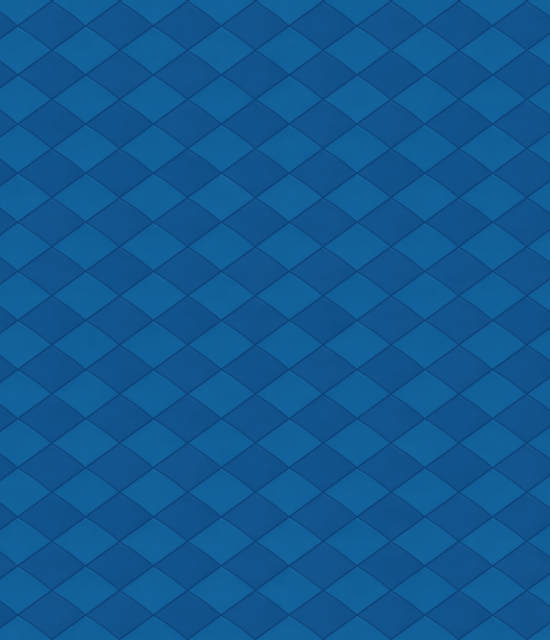
This pattern is drawn by a WebGL 1 fragment shader. Its source:

```glsl
precision highp float;
// Blue harlequin tiling: flat diamonds in alternating light and dark rows.
// Two diagonal coordinates index the tiles; thin seams, slightly bowed
// edges, soft glints and faint gradient noise give a worn enamel look.

uniform vec2 u_resolution;

#define PITCH vec2(0.1060, 0.07672)   // diamond size, in canvas heights
#define ORIGIN vec2(0.0807, 0.0390)   // centre of one dark diamond
#define LIGHT_BLUE vec3(0.070, 0.382, 0.605)
#define DARK_BLUE vec3(0.070, 0.328, 0.550)
#define SEAM_BLUE vec3(0.045, 0.215, 0.430)
#define SEAM_WIDTH 0.0015
#define SHADE_WIDTH 0.0022            // soft shadow beside seams
#define BOW 0.024                     // bulge of the falling edges
#define TONE_VARIATION 0.008
#define WEAR 0.012
#define GLINT 0.035

const float PI = 3.14159265;

float hash(vec2 p) {
  vec3 q = fract(vec3(p.xyx) * 0.1031);
  q += dot(q, q.yzx + 33.33);
  return fract((q.x + q.y) * q.z);
}

vec2 gradientAt(vec2 cell) {
  float angle = 2.0 * PI * hash(cell);
  return vec2(cos(angle), sin(angle));
}

float gradientNoise(vec2 p) {
  vec2 i = floor(p), f = fract(p);
  vec2 u = f * f * f * (f * (f * 6.0 - 15.0) + 10.0);
  vec2 e = vec2(1.0, 0.0);
  float a = dot(gradientAt(i), f);
  float b = dot(gradientAt(i + e.xy), f - e.xy);
  float c = dot(gradientAt(i + e.yx), f - e.yx);
  float d = dot(gradientAt(i + e.xx), f - e.xx);
  return mix(mix(a, b, u.x), mix(c, d, u.x), u.y);
}

// Antialiased coverage of a line of the given width
float lineCoverage(float dist, float width, float pixel) {
  return clamp((0.5 * width - dist) / pixel + 0.5, 0.0, 1.0);
}

void main() {
  float pixel = 1.0 / u_resolution.y;
  vec2 uv = gl_FragCoord.xy * pixel;
  vec2 p = (uv - ORIGIN) / PITCH;

  // Diagonal coordinates: x crosses falling seams, y crosses rising seams
  vec2 diag = vec2(p.x + p.y, p.y - p.x);
  float along = fract(diag.y + 0.5) - 0.5;
  diag.x -= BOW * cos(PI * along);
  vec2 tile = floor(diag + 0.5);
  vec2 local = diag - tile;

  // Signed and absolute distances to the nearest seams, in canvas heights
  float slope = length(1.0 / PITCH);
  vec2 seamDist = (0.5 - abs(local)) / slope;
  float belowFalling = (0.5 - local.x) / slope;

  // Alternate the two blues, blending across the edges
  float parity = mod(tile.x + tile.y, 2.0);
  float nearest = min(seamDist.x, seamDist.y);
  float inside = clamp(nearest / pixel + 0.5, 0.0, 1.0);
  float lightness = mix(1.0 - parity, parity, inside);
  vec3 color = mix(DARK_BLUE, LIGHT_BLUE, lightness);

  // Gentle slope of tone inside each diamond
  vec2 axes = vec2(local.x - local.y, local.x + local.y) * 0.5;
  color -= vec3(0.003, 0.018, 0.018) * mix(axes.x, axes.y, parity);

  // Tone per tile and faint brushed wear
  color += TONE_VARIATION * (hash(tile + 71.0) - 0.5);
  float wear = gradientNoise(uv * vec2(24.0, 38.0) + 9.0)
             + 0.5 * gradientNoise(uv * vec2(85.0, 130.0) + 31.0);
  color += WEAR * wear * vec3(0.4, 1.0, 1.0);

  // Glint under falling seams, strongest toward their upper left end
  float glint = exp(-pow((belowFalling - 0.0028) / 0.0013, 2.0));
  glint *= smoothstep(-0.1, 0.45, local.y);
  color += GLINT * glint * vec3(0.5, 0.8, 0.8);

  // Soft shadow, then the crisp seams; rising seams are the stronger
  vec2 shade = exp(-seamDist / SHADE_WIDTH);
  color = mix(color, SEAM_BLUE, 0.20 * max(0.6 * shade.x, shade.y));
  float falling = lineCoverage(seamDist.x, SEAM_WIDTH, pixel);
  float rising = lineCoverage(seamDist.y, SEAM_WIDTH, pixel);
  color = mix(color, SEAM_BLUE, max(0.62 * falling, 0.85 * rising));

  gl_FragColor = vec4(clamp(color, 0.0, 1.0), 1.0);
}
```
